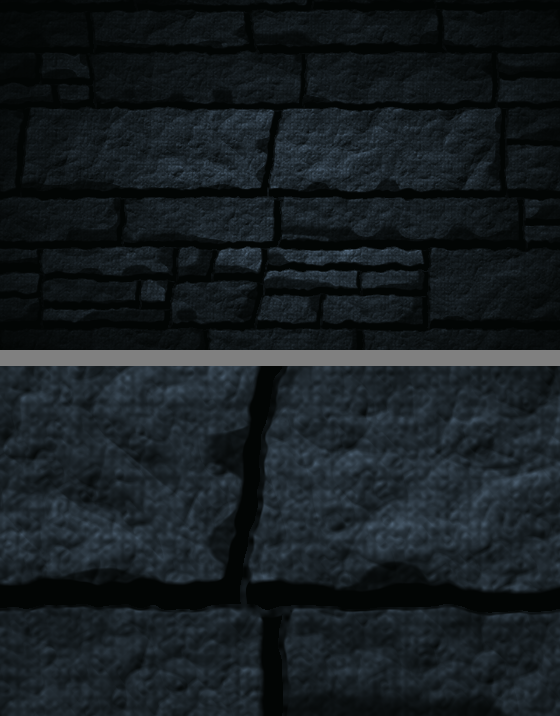
Top, the full canvas; bottom, a detail of the centre.
Reproduce this texture procedurally as a Shadertoy shader.

```glsl
const float COURSES[8] = float[8](-0.06, 0.06, 0.29, 0.435, 0.69, 0.85, 0.97, 1.10);
const vec2 STONE_WIDTH = vec2(0.36, 0.68);     // shortest and longest mean stone
const float EDGE_JITTER = 0.5;
const float EDGE_SLANT = 0.35;
const float RAGGEDNESS = 0.012;
const float SHADOW_BELOW = 0.021;
const float SHADOW_RIGHT = 0.013;
const float MORTAR_WIDTH = 0.006;
const float CORNER_RADIUS = 0.006;
const float RELIEF_STEP = 0.004;
const float RELIEF_GAIN = 10.0;
const vec2 LIGHT_DIRECTION = vec2(-0.45, 0.89);
const vec2 GLOW_CENTER = vec2(0.53, 0.46);     // as fractions of the canvas
const vec2 GLOW_RADIUS = vec2(0.46, 0.50);
const float STONE_TONE = 0.47;
const float MESH_COUNT = 100.0;                // mesh cells per canvas height
const float MESH_DEPTH = 0.28;
const vec3 BLACK_COLOR = vec3(0.008, 0.018, 0.015);
const vec3 BRIGHT_COLOR = vec3(0.26, 0.325, 0.385);

float hash(vec2 p) {
    vec3 q = fract(p.xyx * 0.1031);
    q += dot(q, q.yzx + 33.33);
    return fract((q.x + q.y) * q.z);
}

float noise(vec2 p) {
    vec2 i = floor(p), f = fract(p);
    f = f * f * (3.0 - 2.0 * f);
    return mix(mix(hash(i), hash(i + vec2(1, 0)), f.x),
               mix(hash(i + vec2(0, 1)), hash(i + vec2(1, 1)), f.x), f.y);
}

// Creased height of the split rock face
float rockHeight(vec2 p) {
    float height = 0.0, amplitude = 0.5;
    p *= 8.0;
    for (int i = 0; i < 5; i++) {
        height += amplitude * abs(2.0 * noise(p) - 1.0);
        p = mat2(1.6, 1.2, -1.2, 1.6) * p + 7.3;
        amplitude *= 0.52;
    }
    return height;
}

// Slanted joint between two stones, in units of the course's stone width
float joint(float index, float course, float rise) {
    vec2 key = vec2(index + 40.0, course * 7.0 + 3.0);
    return index + EDGE_JITTER * (hash(key) - 0.5)
         + EDGE_SLANT * (hash(key + 19.0) - 0.5) * rise;
}

// Cell bounds (left, bottom, right, top) and a random key of the stone at p
vec4 findStone(vec2 p, out vec2 key) {
    int course = 0;
    for (int i = 1; i < 7; i++) if (p.y > COURSES[i]) course = i;
    float row = float(course);
    float bottom = COURSES[course];
    float height = COURSES[course + 1] - bottom;

    float width = mix(STONE_WIDTH.x, STONE_WIDTH.y, hash(vec2(row, 11.0)));
    float shift = hash(vec2(row, 23.0));
    float u = p.x / width + shift;
    float rise = (p.y - bottom - 0.5 * height) / width;
    float column = floor(u);
    if (u < joint(column, row, rise)) column -= 1.0;
    else if (u >= joint(column + 1.0, row, rise)) column += 1.0;
    float left = (joint(column, row, rise) - shift) * width;
    float right = (joint(column + 1.0, row, rise) - shift) * width;
    key = vec2(column + 60.0, row * 13.0 + 5.0);

    // Thin slabs stacked within one course
    float most = height > 0.2 ? 3.0 : (height > 0.13 ? 2.0 : 1.0);
    float layers = 1.0 + floor(most * hash(key + 2.0));
    float bend = mix(0.75, 1.35, hash(key + 4.0));
    float layer = floor(layers * pow(clamp((p.y - bottom) / height, 0.0, 0.999), bend));
    float low = bottom + height * pow(layer / layers, 1.0 / bend);
    float high = bottom + height * pow((layer + 1.0) / layers, 1.0 / bend);
    key += vec2(layer * 17.0, layer * 5.0);

    // Some slabs break in two
    if (layers > 1.5 && hash(key + 8.0) > 0.6) {
        float split = mix(left, right, mix(0.35, 0.75, hash(key + 9.0)));
        if (p.x < split) right = split;
        else { left = split; key += 31.0; }
    }
    return vec4(left, low, right, high);
}

void mainImage(out vec4 fragColor, in vec2 fragCoord) {
    vec2 uv = fragCoord / iResolution.xy;
    vec2 p = fragCoord / iResolution.y;
    float soft = max(0.0015, 1.0 / iResolution.y);

    // Ragged outline
    vec2 ragged = vec2(noise(p * 24.0), noise(p * 24.0 + 50.0)) - 0.5;
    ragged += 0.5 * (vec2(noise(p * 75.0), noise(p * 75.0 + 90.0)) - 0.5);
    vec2 q = p + RAGGEDNESS * ragged;
    vec2 key;
    vec4 cell = findStone(q, key);
    float seed = hash(key);
    vec2 low = cell.xy + vec2(MORTAR_WIDTH, SHADOW_BELOW * mix(0.7, 1.2, seed));
    vec2 high = cell.zw - vec2(SHADOW_RIGHT * mix(0.5, 1.4, hash(key + 6.0)), 0.003);
    vec2 box = abs(q - 0.5 * (low + high)) - 0.5 * (high - low) + CORNER_RADIUS;
    float dist = length(max(box, 0.0)) + min(max(box.x, box.y), 0.0) - CORNER_RADIUS;
    float stone = 1.0 - smoothstep(-soft, soft, dist);

    // Relief lit from above
    vec2 face = p + 9.0 * seed;
    float relief = rockHeight(face) - rockHeight(face + RELIEF_STEP * LIGHT_DIRECTION);
    float thin = 1.0 - smoothstep(0.05, 0.10, high.y - low.y);
    float tone = mix(0.75, 1.2, hash(key + 3.0)) * (1.0 + thin * 0.7 * hash(key + 5.0));
    tone *= max(0.15, 1.0 + RELIEF_GAIN * mix(1.0, 0.7, thin) * relief);
    tone *= 0.85 + 0.3 * noise(face * vec2(6.0, 130.0));
    tone *= 0.8 + 0.4 * noise(face * 230.0);

    // Broken lower and right edges, bright upper rim
    float edge = min(q.y - low.y, high.x - q.x);
    float reach = 0.045 * smoothstep(0.5, 0.85, noise(face * vec2(15.0, 22.0)));
    tone *= mix(0.35, 1.0, smoothstep(reach * 0.6, reach + 0.005, edge));
    tone *= 1.0 + 0.35 * (1.0 - smoothstep(0.0, 0.006, high.y - q.y));

    // Gritty mortar left of and above each stone, deep shadow elsewhere
    float mortar = max(1.0 - smoothstep(low.x, low.x + soft, q.x),
                       smoothstep(high.y - soft, high.y, q.y));
    float gap = mortar * 0.6 * noise(p * 150.0);
    float value = STONE_TONE * mix(gap, tone, stone);

    // Central glow and fine mesh
    vec2 away = (uv - GLOW_CENTER) / GLOW_RADIUS;
    value *= exp(-dot(away, away));
    vec2 mesh = 0.5 + 0.5 * cos(6.28318 * p * MESH_COUNT);
    value *= 1.0 + MESH_DEPTH * (0.5 - max(mesh.x, mesh.y) * 0.8);

    fragColor = vec4(mix(BLACK_COLOR, BRIGHT_COLOR, clamp(value, 0.0, 1.3)), 1.0);
}
```
